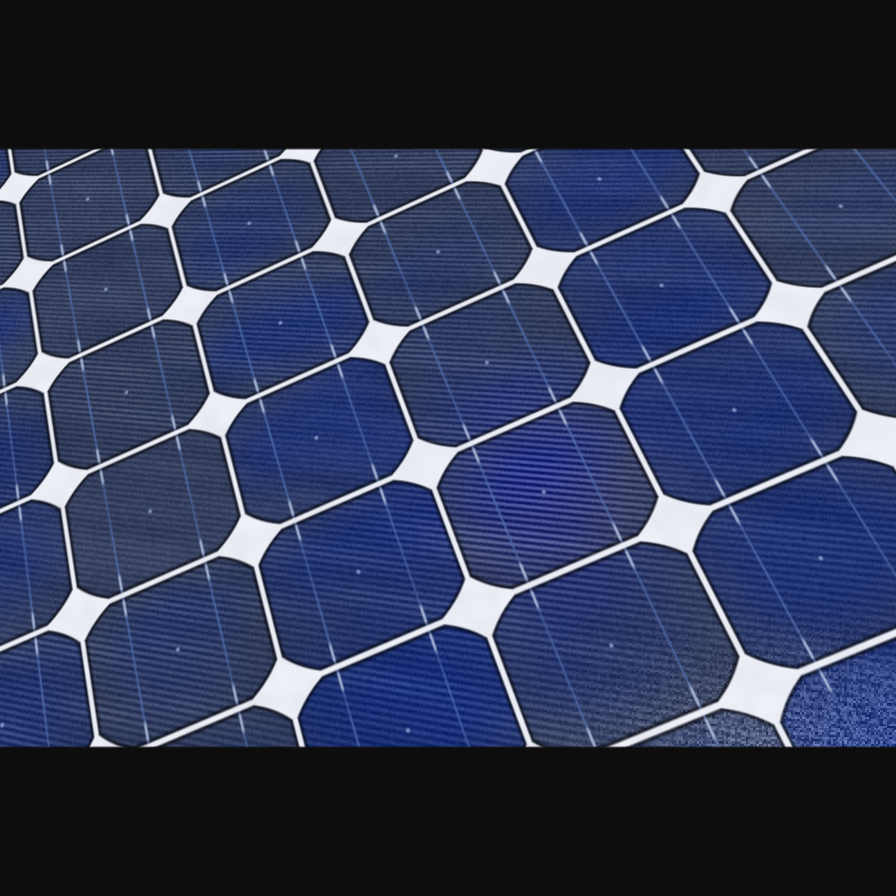
Reproduce this pattern procedurally as a WebGL 1 fragment shader.

```glsl
precision highp float;
// Perspective view of a solar panel: blue chamfered wafers on a white backing, between dark bands.

uniform vec2 u_resolution;

#define BAND 0.1665              // height of each dark band
#define GAP vec2(0.013, 0.018)   // half gap between wafers, in cells
#define WAFER_RADIUS 0.578       // circle that trims the wafer corners
#define BUS_OFFSET 0.24          // busbar distance from the cell centre
#define BUS_WIDTH 0.0011         // busbar half width, in canvas units
#define FINGERS 21.0             // fine contact lines per cell
#define SOFTNESS 0.0017          // edge blur, in canvas units
#define BACKING vec3(0.92, 0.93, 0.96)
#define GREY_BLUE vec3(0.21, 0.25, 0.37)
#define DEEP_BLUE vec3(0.09, 0.18, 0.49)
#define BAND_COLOR vec3(0.052)

float hash(vec2 p) {
  vec3 q = fract(vec3(p.xyx) * 0.1031);
  q += dot(q, q.yzx + 33.33);
  return fract((q.x + q.y) * q.z);
}

float noise(vec2 p) {
  vec2 i = floor(p), f = fract(p);
  f = f * f * (3.0 - 2.0 * f);
  return mix(mix(hash(i), hash(i + vec2(1.0, 0.0)), f.x),
             mix(hash(i + vec2(0.0, 1.0)), hash(i + vec2(1.0, 1.0)), f.x), f.y);
}

// Canvas to panel plane: inverse homography from its three columns.
vec2 panelPlane(vec2 uv, out float depth) {
  vec3 across = vec3(0.1777, 0.0742, -0.012);
  vec3 down = vec3(0.0155, -0.172, -0.0747);
  vec3 origin = vec3(0.4232, 0.6185, 1.0);
  vec3 ray = vec3(uv, 1.0);
  vec2 plane = vec2(dot(ray, cross(down, origin)), dot(ray, cross(origin, across)))
             / dot(ray, cross(across, down));
  depth = 1.0 + dot(plane, vec2(across.z, down.z));
  return plane;
}

// Signed distance to a wafer, in canvas units: a square trimmed by a circle.
float waferDistance(vec2 p, vec2 span) {
  vec2 edge = (abs(p) - 0.5 + GAP) * span;
  float corner = (length(p) - WAFER_RADIUS) * 0.5 * (span.x + span.y);
  return max(max(edge.x, edge.y), corner);
}

float stroke(float d, float halfWidth, float blur) {
  return 1.0 - smoothstep(halfWidth - blur, halfWidth + blur, d);
}

vec3 waferColor(vec2 plane, vec2 id, vec2 p, vec2 uv) {
  // Blue strength alternates by column and grows toward the viewer.
  float blue = 0.14 + 0.42 * mod(id.x, 2.0) + 0.09 * id.y
             + 0.3 * (hash(id + 20.0) - 0.5)
             + 0.5 * (noise(plane * vec2(1.3, 2.4) + 40.0) - 0.5);
  float glint = exp(-90.0 * dot(uv - vec2(0.607, 0.447), uv - vec2(0.607, 0.447)));
  blue += 0.45 * glint - 0.25 * smoothstep(0.2, 0.55, length(p));
  vec3 color = mix(GREY_BLUE, DEEP_BLUE, clamp(blue, 0.0, 1.0));
  color += glint * vec3(0.05, 0.02, 0.10);

  // Fine contact lines with a slow interference ripple.
  float phase = FINGERS * (plane.y - 0.74 * plane.x);
  float ripple = noise(vec2(plane.x * 2.0, phase * 0.35) + 70.0);
  float contrast = 0.035 + 0.06 * ripple * hash(id + 5.0) + 0.09 * glint;
  color += contrast * sin(6.2832 * phase) * vec3(1.0, 0.95, 0.85);
  color += 0.05 * (ripple - 0.5);

  // Bright grain toward the near corner, faint grain elsewhere.
  float wear = smoothstep(0.34, 0.16, uv.y) * smoothstep(0.55, 0.95, uv.x);
  float grain = hash(floor(uv * 400.0));
  color += (grain - 0.5) * (0.04 + 0.26 * wear) + 0.12 * wear;
  return color;
}

void main() {
  vec2 uv = gl_FragCoord.xy / u_resolution;
  float blur = max(SOFTNESS, 0.7 / u_resolution.y);
  float depth;
  vec2 plane = panelPlane(uv, depth);
  vec2 id = floor(plane);
  vec2 p = plane - id - 0.5;
  vec2 span = vec2(0.197, 0.137) / depth;

  // Wafer with a dark rim.
  float d = waferDistance(p, span);
  vec3 wafer = waferColor(plane, id, p, uv);
  wafer *= mix(1.0, 0.42, smoothstep(-0.0055, -0.001, d));

  // Two busbars, bright solder tabs at their ends, and a centre dot.
  float busDistance = abs(abs(p.x) - BUS_OFFSET) * span.x;
  float bus = stroke(busDistance, BUS_WIDTH, blur);
  float fade = 0.55 + 0.35 * noise(plane * vec2(3.0, 5.0));
  wafer = mix(wafer, vec3(0.31, 0.43, 0.68), bus * fade);
  float tab = smoothstep(0.33, 0.38, abs(p.y)) * smoothstep(0.48, 0.45, abs(p.y));
  tab *= stroke(busDistance, BUS_WIDTH * 1.3, blur);
  wafer = mix(wafer, vec3(0.78, 0.82, 0.90), tab * 0.75);
  float dot0 = stroke(length(p * span), 0.002, blur);
  wafer = mix(wafer, vec3(0.60, 0.67, 0.84), dot0 * 0.8);

  // White backing, then the bands above and below.
  vec3 backing = BACKING + 0.03 * (noise(uv * 60.0) - 0.5);
  vec3 color = mix(wafer, backing, smoothstep(-blur, blur, d));
  float bandEdge = 0.5 - BAND - abs(uv.y - 0.5);
  color = mix(BAND_COLOR, color, smoothstep(-blur, blur, bandEdge));
  gl_FragColor = vec4(clamp(color, 0.0, 1.0), 1.0);
}
```
